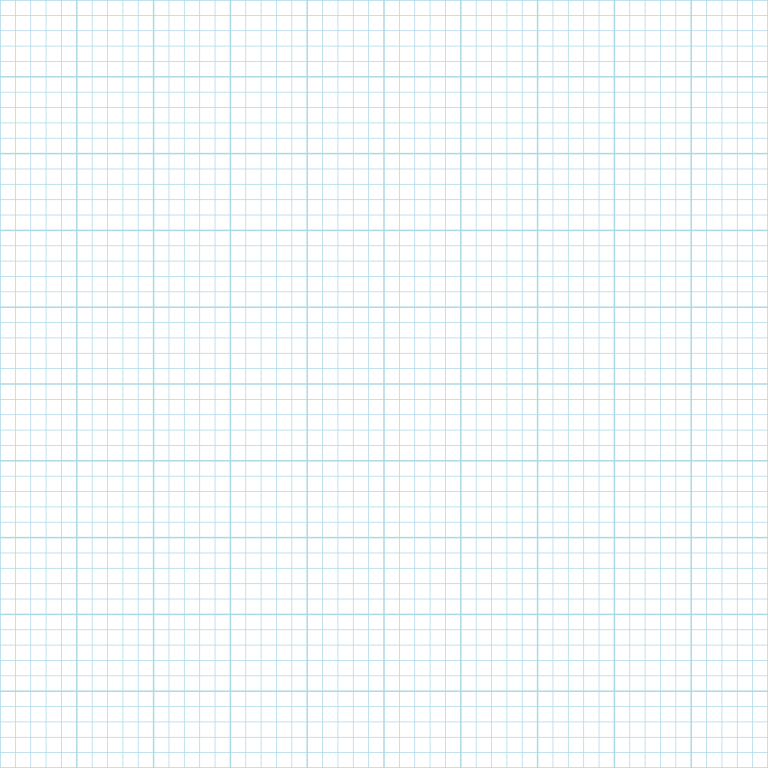
Reproduce this pattern procedurally as a three.js fragment shader.

```glsl
// Graph paper: a white sheet ruled with thin pale blue lines, with a heavier
// line every fifth one. Each line is a box whose exact overlap with the pixel
// gives its smooth edge; whole numbers of cells make the sheet tile.

varying vec2 vUv;

const float MAJOR_CELLS = 10.0;           // heavy squares across and down
const float MINOR_PER_MAJOR = 5.0;        // fine squares along each heavy one
const float MAJOR_WIDTH = 1.0 / 512.0;    // line widths, as shares of the canvas
const float MINOR_WIDTH = 0.5 / 512.0;
const vec3 PAPER_COLOR = vec3(1.0);
const vec3 LINE_COLOR = vec3(0.678, 0.847, 0.902);

// Share of the pixel covered by evenly spaced lines, for each axis
vec2 lineCoverage(vec2 uv, float cells, float width, vec2 pixel) {
  vec2 offset = (fract(uv * cells + 0.5) - 0.5) / cells;
  vec2 upper = min(offset + 0.5 * pixel, vec2(0.5 * width));
  vec2 lower = max(offset - 0.5 * pixel, vec2(-0.5 * width));
  return clamp((upper - lower) / pixel, 0.0, 1.0);
}

void main() {
  vec2 pixel = max(fwidth(vUv), vec2(1e-5));

  // Fine and heavy rulings share positions, so the stronger one wins
  vec2 minor = lineCoverage(vUv, MAJOR_CELLS * MINOR_PER_MAJOR, MINOR_WIDTH, pixel);
  vec2 major = lineCoverage(vUv, MAJOR_CELLS, MAJOR_WIDTH, pixel);
  vec2 ruling = max(minor, major);

  // Union of the upright and level lines
  float ink = 1.0 - (1.0 - ruling.x) * (1.0 - ruling.y);

  gl_FragColor = vec4(mix(PAPER_COLOR, LINE_COLOR, ink), 1.0);
}
```
